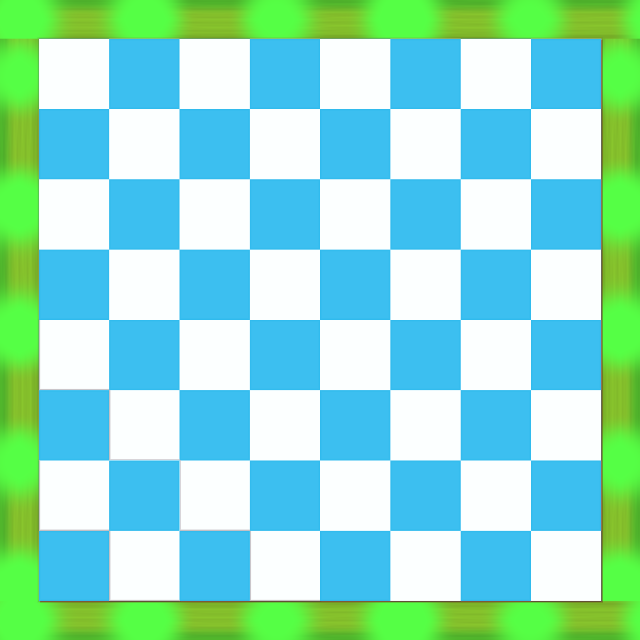
Give the GLSL for this pattern, as a Shadertoy shader.

```glsl
// Blue and white checkerboard inside a glowing green wooden frame.

const float TAU = 6.2831853;
const float CELLS = 8.0;          // squares across and down
const float GLOWS = 5.0;          // bright spots along each side
const float BOARD_MIN = 0.0608;
const float BOARD_MAX = 0.9395;
const float HAIRLINE = 0.0018;

const vec3 WHITE = vec3(0.99, 1.0, 1.0);
const vec3 BLUE = vec3(0.235, 0.75, 0.94);
const vec3 LIME = vec3(0.335, 1.0, 0.27);
const vec3 OLIVE = vec3(0.52, 0.75, 0.17);
const vec3 SHADE_GREEN = vec3(0.31, 0.70, 0.17);
const vec3 BROWN = vec3(0.42, 0.25, 0.10);
const vec3 GREY = vec3(0.77, 0.75, 0.77);

// Smoothed square wave: -1 on even cells, +1 on odd cells.
float squareWave(float c, float blur) {
    float ramp = abs(fract(c * 0.5 + 0.25) * 2.0 - 1.0) - 0.5;
    return clamp(2.0 * ramp / blur, -1.0, 1.0);
}

// Signed distance to a box given by its opposite corners.
float boxDistance(vec2 p, vec2 lo, vec2 hi) {
    vec2 d = abs(p - 0.5 * (lo + hi)) - 0.5 * (hi - lo);
    return max(d.x, d.y);
}

// Layered sines stretched along the plank; whole frequencies wrap.
float woodGrain(float along, float across) {
    float bend = 0.6 * sin(TAU * 3.0 * along) + 0.4 * sin(TAU * 7.0 * along);
    return 0.5 * sin(TAU * 90.0 * across + bend)
         + 0.3 * sin(TAU * 151.0 * across - 2.0 * bend)
         + 0.2 * sin(TAU * 233.0 * across + 3.0 * bend);
}

// One side of the frame, with bright spots between bare wood.
vec3 plank(float along, float across, float phase) {
    float edge = min(across, 1.0 - across);
    float depth = clamp(edge / BOARD_MIN, 0.0, 1.0);
    float wave = 0.5 + 0.5 * cos(TAU * GLOWS * (along - phase));
    float drift = 0.09 * sin(TAU * (2.0 * along + phase));
    float center = 1.0 - 0.22 * abs(2.0 * depth - 1.0);
    float glow = smoothstep(0.04, 0.80, wave * center + drift);
    vec3 wood = mix(SHADE_GREEN, OLIVE, smoothstep(0.05, 0.40, depth));
    wood *= 1.0 + 0.035 * woodGrain(along, across);
    wood *= 1.0 - 0.10 * smoothstep(0.75, 1.0, depth);
    return mix(wood, LIME, glow);
}

// Four planks, the horizontal ones overlapping the upright ones.
vec3 frame(vec2 p, float px) {
    vec3 upright = plank(p.y, p.x, 0.08);
    vec3 level = plank(p.x, p.y, 0.03);
    float outside = max(BOARD_MIN - p.y, p.y - BOARD_MAX);
    return mix(upright, level, smoothstep(-px, px, outside));
}

// Checkered squares, with grey outlines on the worn lower left ones.
vec3 board(vec2 p, float px) {
    float size = (BOARD_MAX - BOARD_MIN) / CELLS;
    vec2 c = (p - BOARD_MIN) / size;
    float blur = px / size;
    float parity = squareWave(c.x, blur) * squareWave(c.y, blur);
    vec2 id = floor(c);
    vec2 f = fract(c);
    vec2 rim = min(f, 1.0 - f) * size;
    float nearRim = 1.0 - smoothstep(0.0, 0.004, min(rim.x, rim.y));
    vec3 blue = BLUE - vec3(0.05, 0.02, 0.01) * nearRim;
    vec3 color = mix(WHITE, blue, 0.5 + 0.5 * parity);

    float sum = id.x + id.y;
    float worn = mod(sum, 2.0) * step(sum, 3.5);
    float lineDist = min(f.x, f.y) * size;
    float outline = 1.0 - smoothstep(HAIRLINE - px, HAIRLINE + px, lineDist);
    return mix(color, GREY, worn * outline);
}

void mainImage(out vec4 fragColor, in vec2 fragCoord) {
    vec2 p = fragCoord / iResolution.xy;
    float px = 0.75 / min(iResolution.x, iResolution.y);
    vec2 lo = vec2(BOARD_MIN);
    vec2 hi = vec2(BOARD_MAX);

    // Frame, then the thin brown shadow at the right and bottom.
    vec3 color = frame(p, px);
    float boardDist = boxDistance(p, lo, hi);
    float faint = 1.0 - smoothstep(0.0, 0.003, boardDist);
    color = mix(color, BROWN, 0.30 * faint);
    vec2 slip = vec2(HAIRLINE, -HAIRLINE);
    float shadow = boxDistance(p, lo + slip, hi + slip);
    color = mix(color, BROWN, 1.0 - smoothstep(-px, px, shadow));

    // Board on top.
    float inside = 1.0 - smoothstep(-px, px, boardDist);
    color = mix(color, board(p, px), inside);
    fragColor = vec4(color, 1.0);
}
```
